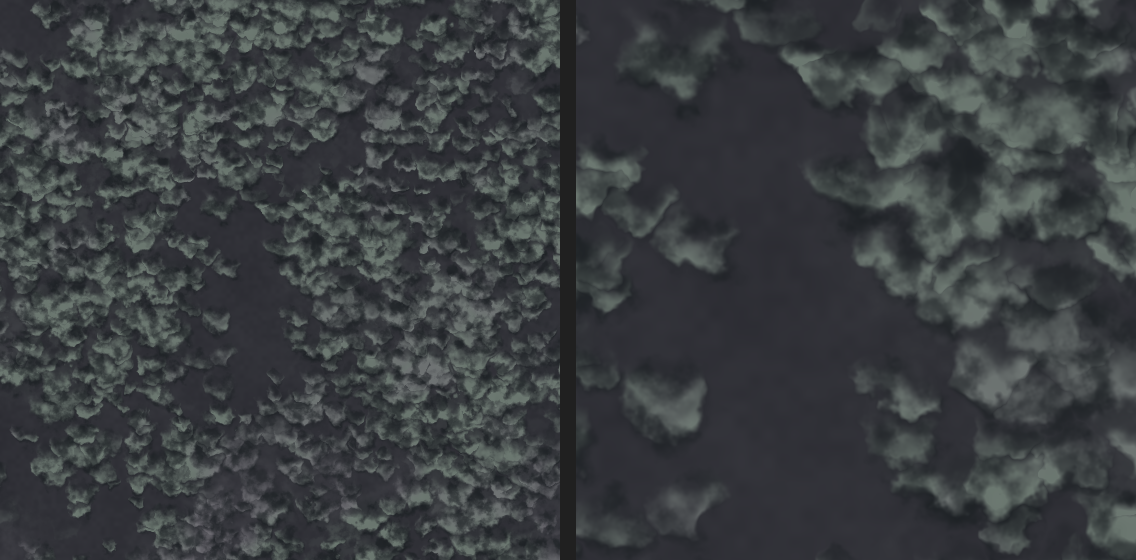
Left: the whole. Right: its middle third, enlarged.
A WebGL 2 fragment shader for this texture:

```glsl
#version 300 es
precision highp float;
// Woodland seen from above: ragged tree crowns on dark ground, lit along their
// lower rims. Two jittered grids of crowns gather light and cast shade, then
// layered value noise breaks them into leaf clumps and adds haze and grain.

uniform vec2 u_resolution;
out vec4 fragColor;

// Integer hash giving two values from 0 to 1
vec2 hash2(vec2 cell, uint seed) {
  uvec2 v = uvec2(ivec2(cell)) * 1664525u + seed * 747796405u + 1013904223u;
  v.x += v.y * 1664525u;
  v.y += v.x * 1664525u;
  v ^= v >> 16u;
  v.x += v.y * 1664525u;
  v.y += v.x * 1664525u;
  v ^= v >> 16u;
  return vec2(v & 65535u) / 65535.0;
}

float noise(vec2 p, uint seed) {
  vec2 i = floor(p), f = fract(p);
  f = f * f * (3.0 - 2.0 * f);
  float low = mix(hash2(i, seed).x, hash2(i + vec2(1, 0), seed).x, f.x);
  float high = mix(hash2(i + vec2(0, 1), seed).x, hash2(i + 1.0, seed).x, f.x);
  return mix(low, high, f.y);
}

float fbm(vec2 p, uint seed) {
  float sum = 0.0, weight = 0.53;
  for (uint octave = 0u; octave < 4u; octave++) {
    sum += weight * noise(p, seed + octave);
    p = mat2(1.6, 1.2, -1.2, 1.6) * p;
    weight *= 0.5;
  }
  return sum;
}

// x: light on the crowns, y: shade below their rims
vec2 crowns(vec2 p, float scale, uint seed) {
  vec2 q = p * scale, home = floor(q), result = vec2(0.0);
  for (int y = -1; y <= 1; y++) {
    for (int x = -1; x <= 1; x++) {
      vec2 cell = home + vec2(x, y);
      vec2 center = cell + hash2(cell, seed);
      vec2 traits = hash2(cell, seed + 1u);
      float density = smoothstep(0.28, 0.66, fbm(center / scale * 5.0, 40u));
      float present = smoothstep(0.0, 0.12, density + 0.12 - traits.x);
      vec2 d = (q - center) / mix(0.45, 0.85, traits.y);
      float body = 1.0 - smoothstep(0.72, 1.0, length(d));
      float rim = smoothstep(0.25, 1.25, length(d - vec2(0.08, 0.5)));
      float lit = body * rim * smoothstep(0.6, -0.4, d.y);
      float strength = mix(0.7, 1.15, hash2(cell, seed + 2u).x);
      float shade = 1.0 - smoothstep(0.65, 1.05, length(d + vec2(-0.1, 0.35)));
      result = max(result, present * vec2(lit * strength, shade));
    }
  }
  return result;
}

void main() {
  vec2 p = gl_FragCoord.xy / u_resolution.y;

  // Ragged outlines
  vec2 ragged = vec2(fbm(p * 48.0, 10u), fbm(p * 48.0, 20u)) - 0.5;
  vec2 q = p + ragged * 0.036;
  vec2 large = crowns(q, 19.0, 100u);
  vec2 small = crowns(q + 0.37, 29.0, 200u);
  float light = max(large.x, small.x * 0.9);
  float shade = max(large.y, small.y * 0.8);

  // Leaf clumps inside the crowns
  float clumps = fbm(p * 62.0, 60u);
  float grain = noise(p * 125.0, 70u) - 0.5;
  light *= 0.42 + 0.85 * smoothstep(0.25, 0.68, clumps);
  light += light * grain * 0.4;

  // Soft undergrowth, hazier toward the bottom
  float stand = smoothstep(0.35, 0.65, fbm(p * 5.0, 40u));
  float haze = smoothstep(0.45, 0.7, fbm(p * 7.0, 80u)) * smoothstep(0.75, 0.05, p.y);
  light = mix(light, light * 0.65 + 0.2 * clumps, haze);
  light += stand * 0.16 * smoothstep(0.35, 0.7, clumps);

  // Colours of ground, shade and foliage
  vec3 ground = vec3(0.186, 0.188, 0.213) + 0.03 * (fbm(p * 14.0, 90u) - 0.5);
  vec3 deep = vec3(0.115, 0.132, 0.145);
  vec3 green = vec3(0.395, 0.440, 0.415);
  vec3 mauve = vec3(0.410, 0.405, 0.430);
  float tint = max(haze, smoothstep(0.5, 0.75, fbm(p * 9.0, 120u)) * 0.6);
  vec3 color = mix(ground, deep, shade * (0.3 + 0.6 * smoothstep(0.6, 0.35, clumps)));
  color = mix(color, mix(green, mauve, tint), clamp(light, 0.0, 1.1));
  color += grain * 0.016;
  fragColor = vec4(color, 1.0);
}
```
